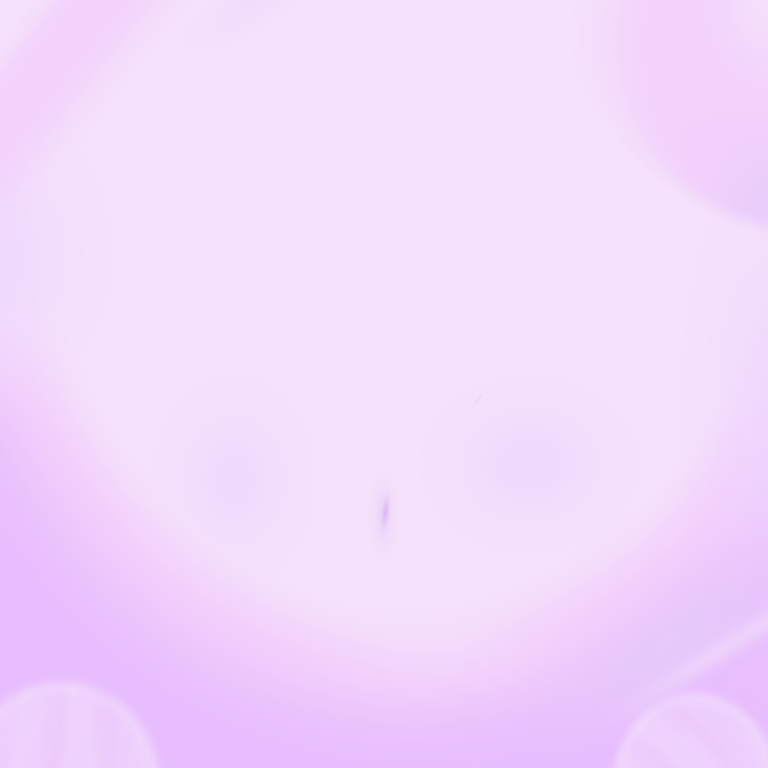
Reproduce this background procedurally as a Shadertoy shader.

```glsl
const vec3 PALE = vec3(0.957, 0.882, 0.984);
const vec3 PINK = vec3(0.953, 0.818, 0.984);
const vec3 VIOLET = vec3(0.908, 0.742, 0.992);
const vec3 LAVENDER = vec3(0.938, 0.850, 0.995);
const vec3 PERIWINKLE = vec3(0.900, 0.795, 0.980);
const vec3 SHADOW = vec3(0.840, 0.700, 0.940);

mat2 rotation(float angle) {
    float c = cos(angle), s = sin(angle);
    return mat2(c, -s, s, c);
}

// Normalised radius: 1.0 on the rim of the ellipse
float ellipse(vec2 p, vec2 center, vec2 radii) {
    return length((p - center) / radii);
}

float glow(vec2 p, vec2 center, vec2 radii) {
    float r = ellipse(p, center, radii);
    return exp(-r * r);
}

float tiltedGlow(vec2 p, vec2 center, vec2 radii, float angle) {
    return glow(rotation(angle) * (p - center), vec2(0.0), radii);
}

float fadeOut(float start, float end, float x) {
    return 1.0 - smoothstep(start, end, x);
}

float layeredSines(vec2 p) {
    float sum = 0.0, amplitude = 0.5;
    for (int i = 0; i < 4; i++) {
        sum += amplitude * sin(p.x + 1.3 * sin(p.y + float(i)));
        p = rotation(0.7) * p * 1.8;
        amplitude *= 0.5;
    }
    return sum;
}

// Large pale oval melting into pink, then violet
vec3 ovalField(vec2 p) {
    float r = ellipse(p, vec2(0.53, 0.72), vec2(0.47, 0.52));
    r += 0.012 * layeredSines(p * 7.0);
    float low = fadeOut(0.42, 0.68, p.y);
    vec3 color = mix(PALE, PINK, smoothstep(0.96, 1.13, r) * low);
    color = mix(color, VIOLET, smoothstep(1.06, 1.40, r) * low);
    color = mix(color, LAVENDER, 0.75 * glow(p, vec2(0.0, 0.67), vec2(0.09, 0.12)));
    color = mix(color, LAVENDER, 0.7 * glow(p, vec2(1.0, 0.48), vec2(0.07, 0.2)));
    color = mix(color, PERIWINKLE, 0.8 * tiltedGlow(p, vec2(0.88, 0.16), vec2(0.16, 0.05), 0.6));
    return mix(color, PALE, 0.5 * glow(p, vec2(0.57, 0.17), vec2(0.12, 0.06)));
}

vec3 upperCorners(vec3 color, vec2 p) {
    // Left diagonal band
    float across = dot(p - vec2(0.0, 0.75), vec2(-0.78, 0.62));
    float band = smoothstep(-0.05, 0.035, across) * fadeOut(0.075, 0.125, across);
    color = mix(color, PINK, 0.9 * band);
    color = mix(color, LAVENDER, 0.6 * tiltedGlow(p, vec2(0.33, 1.0), vec2(0.07, 0.025), 0.6));

    // Right rounded patch
    float r = length(p - vec2(1.05, 0.95));
    float softness = mix(0.015, 0.07, smoothstep(0.72, 0.95, p.y));
    float patchMask = fadeOut(0.25 - softness, 0.25 + softness, r);
    vec3 tint = mix(PINK, PERIWINKLE, 0.65 * glow(p, vec2(1.0, 0.73), vec2(0.07, 0.09)));
    color = mix(color, tint, patchMask);
    return mix(color, PALE, 0.9 * glow(p, vec2(1.0, 1.0), vec2(0.06, 0.085)));
}

// Translucent dome with a bright rim and curved strands
vec3 dome(vec3 color, vec2 p, vec2 center, vec2 radii, float slant) {
    float r = ellipse(p, center, radii);
    float inside = fadeOut(0.88, 1.06, r);
    vec2 q = rotation(slant) * (p - center);
    float strands = layeredSines(vec2(q.x * 75.0 + q.y * q.y * 160.0, q.y * 9.0));
    color = mix(color, PALE, inside * (0.48 + 0.14 * strands));
    float rim = exp(-pow((r - 0.92) / 0.07, 2.0));
    return mix(color, PALE, 0.28 * rim);
}

vec3 lowerCorners(vec3 color, vec2 p) {
    // Slanted highlights behind the right dome
    float edge = p.y - 0.055 - 0.62 * (p.x - 0.78);
    float reach = smoothstep(0.76, 0.94, p.x);
    color = mix(color, VIOLET, 0.6 * reach * exp(-pow((edge + 0.06) / 0.04, 2.0)));
    color = mix(color, PALE, 0.5 * reach * exp(-pow(edge / 0.016, 2.0)));
    color = dome(color, p, vec2(0.08, -0.02), vec2(0.13, 0.135), -0.4);
    return dome(color, p, vec2(0.905, -0.025), vec2(0.11, 0.125), 0.5);
}

vec3 centralDetails(vec3 color, vec2 p) {
    // Soft paired patches
    color = mix(color, LAVENDER, 0.8 * glow(p, vec2(0.305, 0.375), vec2(0.065, 0.085)));
    color = mix(color, LAVENDER, 0.9 * glow(p, vec2(0.69, 0.395), vec2(0.085, 0.07)));

    // Small crease and faint scratch
    color = mix(color, PERIWINKLE, 0.55 * glow(p, vec2(0.499, 0.328), vec2(0.011, 0.035)));
    color = mix(color, SHADOW, 0.75 * tiltedGlow(p, vec2(0.502, 0.333), vec2(0.004, 0.016), -0.12));
    return mix(color, PERIWINKLE, 0.5 * tiltedGlow(p, vec2(0.623, 0.480), vec2(0.0015, 0.011), -0.6));
}

void mainImage(out vec4 fragColor, in vec2 fragCoord) {
    vec2 p = fragCoord / iResolution.xy;
    vec3 color = ovalField(p);
    color = upperCorners(color, p);
    color = lowerCorners(color, p);
    color = centralDetails(color, p);
    fragColor = vec4(color, 1.0);
}
```
